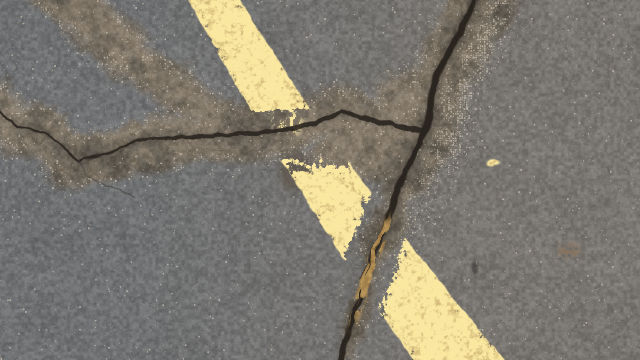
A Shadertoy shader for this texture:

```glsl
// Cracked asphalt with a worn yellow stripe, dusty bands and straw in the main crack.

float hash(vec2 p) {
    vec3 q = fract(p.xyx * .1031);
    q += dot(q, q.yzx + 33.33);
    return fract((q.x + q.y) * q.z);
}

float noise(vec2 p) {
    vec2 i = floor(p), f = fract(p);
    f = f * f * (3. - 2. * f);
    return mix(mix(hash(i), hash(i + vec2(1, 0)), f.x),
               mix(hash(i + vec2(0, 1)), hash(i + 1.), f.x), f.y);
}

float fbm(vec2 p) {
    float sum = 0., amp = .53;
    for (int i = 0; i < 4; i++) {
        sum += amp * noise(p);
        p = mat2(1.6, 1.2, -1.2, 1.6) * p + 7.3;
        amp *= .5;
    }
    return sum;
}

// Distance to a segment, signed by the side on which the point lies
float segment(vec2 p, vec2 a, vec2 b) {
    vec2 e = b - a, r = p - a;
    float d = length(r - e * clamp(dot(r, e) / dot(e, e), 0., 1.));
    return e.x * r.y - e.y * r.x < 0. ? -d : d;
}

float polyline(vec2 p, vec2 pts[12]) {
    float best = 9.;
    for (int i = 0; i < 11; i++) {
        float d = segment(p, pts[i], pts[i + 1]);
        if (abs(d) < abs(best)) best = d;
    }
    return best;
}

float blob(vec2 p, vec2 centre, vec2 radius) {
    return (length((p - centre) / radius) - 1.) * min(radius.x, radius.y);
}

// Scattered round chips, one per cell, kept with the given probability
float chips(vec2 p, float cells, float density) {
    vec2 id = floor(p * cells), f = fract(p * cells);
    vec2 centre = .35 + .3 * vec2(hash(id + 3.7), hash(id + 19.1));
    float radius = .2 + .25 * hash(id + 41.3);
    float soft = cells / iResolution.y * .6;
    return step(hash(id), density) * (1. - smoothstep(radius - soft, radius + soft, length(f - centre)));
}

void mainImage(out vec4 fragColor, in vec2 fragCoord) {
    vec2 p = fragCoord / iResolution.y;
    float px = 1. / iResolution.y;
    float cloud = fbm(p * 9.), rough = fbm(p * 38.), grain = fbm(p * 110.);
    vec2 w = p + .014 * (vec2(fbm(p * 30. + 5.), rough) - .5);

    // Cracks
    float v = polyline(w, vec2[12](vec2(1.322, 1.01), vec2(1.278, .907), vec2(1.238, .838),
        vec2(1.204, .769), vec2(1.188, .653), vec2(1.146, .56), vec2(1.106, .479), vec2(1.079, .394),
        vec2(1.042, .306), vec2(1.007, .201), vec2(.977, .109), vec2(.942, -.01)));
    float h = abs(polyline(w, vec2[12](vec2(-.01, .695), vec2(.046, .648), vec2(.127, .63),
        vec2(.22, .553), vec2(.301, .576), vec2(.382, .611), vec2(.532, .62), vec2(.764, .634),
        vec2(.88, .66), vec2(.949, .688), vec2(1.042, .664), vec2(1.181, .637))));
    float twig = min(abs(segment(w, vec2(.22, .553), vec2(.24, .51))),
                     abs(segment(w, vec2(.24, .51), vec2(.37, .454))));

    // Dusty bands along the cracks
    float band = min(h - .075, abs(v - .01) - mix(.03, .085, smoothstep(.1, .9, p.y)));
    band = min(band, abs(segment(p, vec2(.16, 1.04), vec2(.347, .861))) - .08);
    band = min(band, abs(segment(p, vec2(.347, .861), vec2(.6, .67))) - .065);
    band = min(band, blob(p, vec2(1.01, .59), vec2(.18, .1)));
    band = min(band, blob(p, vec2(1.12, .72), vec2(.1, .08)));
    band += (cloud - .5) * .09 + (rough - .5) * .04;
    float dirt = 1. - smoothstep(-.025, .02, band);

    // Asphalt and dirt
    vec3 asphalt = mix(vec3(.435, .44, .445), vec3(.475, .46, .44), smoothstep(.2, 1.6, p.x));
    vec3 soil = mix(vec3(.38, .355, .315), vec3(.54, .49, .42), smoothstep(.25, .68, cloud * .5 + rough * .5));
    vec3 col = mix(asphalt, soil, dirt * .9);
    col += (grain - .5) * .19 + (cloud - .5) * .04;
    float stain = 1. - smoothstep(-.02, .02, blob(w, vec2(.82, .525), vec2(.045, .055)));
    col = mix(col, vec3(.35, .31, .26), stain * .6);

    // Pale chips
    float shoulder = exp(-pow((v - .075) / .045, 2.)) * smoothstep(.2, .7, p.y) * .38;
    float rim = exp(-pow((band + .01) / .025, 2.)) * .13;
    float density = .012 + (shoulder + rim) * smoothstep(.2, .6, rough);
    col = mix(col, vec3(.79, .75, .69), chips(p, 160., density) * .75);
    col = mix(col, vec3(.7, .66, .59), chips(p + 3.1, 230., density) * .55);

    // Stripe, worn away at both cracks
    float t = 1. - p.y;
    float edge = min(p.x - (.521 + t * (.55 + .075 * t)), .667 + t * (.61 + .128 * t) - p.x);
    edge += (rough - .5) * .012;
    float gap = smoothstep(.46, .63, p.y) * (1. - smoothstep(.685, .7, p.y + (rough - .5) * .02));
    float wear = max(gap, 1. - smoothstep(.03, .11, abs(v)));
    wear = max(wear, .25 * (1. - smoothstep(0., .04, edge)));
    float threshold = mix(.1, 1., wear);
    float flake = grain * .65 + rough * .35;
    float paint = smoothstep(threshold - .07, threshold + .07, flake) * smoothstep(-px, px * 1.5, edge);
    float crumbs = 1. - smoothstep(-.01, .02, blob(w, vec2(.8, .66), vec2(.035, .028)));
    paint = max(paint, crumbs * smoothstep(.5, .6, flake));
    paint = max(paint, 1. - smoothstep(-.003, .003, blob(w, vec2(1.37, .546), vec2(.016, .008))));
    vec3 yellow = mix(vec3(.84, .74, .49), vec3(.98, .91, .63), smoothstep(.22, .5, flake - wear * .12));
    col = mix(col, yellow, paint);

    // Small stains on the right
    float rust = 1. - smoothstep(-.015, .015, blob(w, vec2(1.58, .305), vec2(.03, .018)));
    col = mix(col, vec3(.55, .43, .32), rust * smoothstep(.35, .65, grain) * .7);
    col *= 1. - .3 * (1. - smoothstep(-.005, .005, blob(w, vec2(1.32, .255), vec2(.009, .018))));

    // Open cracks with shaded rims
    float vWidth = .004 + .009 * cloud;
    float hWidth = mix(.001, .0045, smoothstep(.1, .9, p.x)) + .002 * rough;
    col *= 1. - .35 * exp(-abs(v) / .016) - .18 * exp(-h / .01);
    col = mix(col, vec3(.15, .13, .11), .92 * (1. - smoothstep(vWidth - .003, vWidth + .003, abs(v))));
    col = mix(col, vec3(.16, .14, .12), .88 * (1. - smoothstep(hWidth - .001, hWidth + .003, h)));
    col = mix(col, vec3(.27, .26, .25), .5 * (1. - smoothstep(.001, .004, twig)));

    // Straw lodged in the lower crack
    float reach = smoothstep(.06, .16, p.y) * (1. - smoothstep(.37, .42, p.y));
    float straw = smoothstep(.42, .62, noise(vec2(v * 190. + p.y * 9., p.y * 32.)));
    straw *= reach * (1. - smoothstep(.008, .022, abs(v - .003)));
    col = mix(col, mix(vec3(.57, .41, .22), vec3(.86, .72, .43), grain), straw * .9);

    fragColor = vec4(clamp(col, 0., 1.), 1.);
}
```
